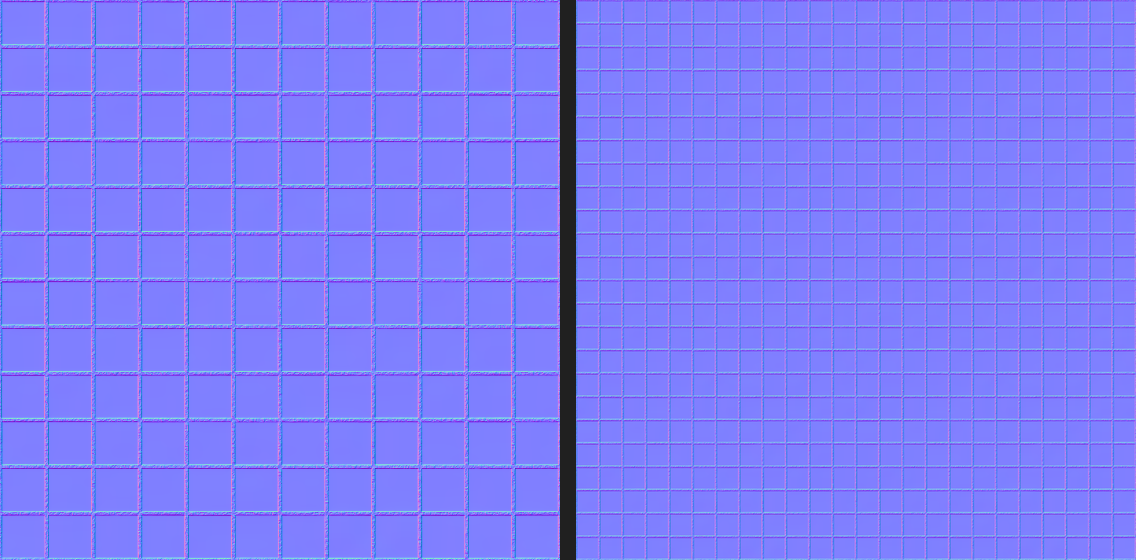
Left, the tile; right, the same tile 2 across and 2 down.
Reproduce this texture map procedurally as a WebGL 1 fragment shader.

```glsl
precision highp float;

uniform vec2 u_resolution;

const float TILES = 12.0;
const float HALF_TILE = 0.462;
const float CORNER = 0.015;
const float RELIEF = 0.024;
const float STEP = 0.008;

vec2 hash22(vec2 p) {
  vec3 q = fract(p.xyx * vec3(0.1031, 0.1030, 0.0973));
  q += dot(q, q.yzx + 33.33);
  return fract((q.xx + q.yz) * q.zy);
}

// Value noise that wraps after a whole number of lattice cells
float wrapNoise(vec2 p, float period) {
  vec2 i = floor(p);
  vec2 f = p - i;
  vec2 w = f * f * f * (f * (f * 6.0 - 15.0) + 10.0);
  float a = hash22(mod(i, period)).x;
  float b = hash22(mod(i + vec2(1.0, 0.0), period)).x;
  float c = hash22(mod(i + vec2(0.0, 1.0), period)).x;
  float d = hash22(mod(i + 1.0, period)).x;
  return mix(mix(a, b, w.x), mix(c, d, w.x), w.y);
}

float scaledNoise(vec2 p, float scale) {
  return wrapNoise(p * scale, TILES * scale) - 0.5;
}

float roundedBox(vec2 p, float halfSize, float radius) {
  vec2 q = abs(p) - halfSize + radius;
  return length(max(q, 0.0)) + min(max(q.x, q.y), 0.0) - radius;
}

// Fine, granular joint surface
float groutHeight(vec2 p) {
  return 0.010 * scaledNoise(p, 17.0) + 0.011 * scaledNoise(p + 3.7, 34.0);
}

// Faint tilt and undulation of the glazed face
float faceHeight(vec2 p, vec2 local, vec2 tilt) {
  return dot(local, tilt) + 0.007 * scaledNoise(p, 1.5);
}

// Surface height, measured in tile widths
float surfaceHeight(vec2 p) {
  vec2 cell = mod(floor(p), TILES);
  vec2 shift = (hash22(cell + 17.0) - 0.5) * 0.006;
  vec2 tilt = (hash22(cell + 41.0) - 0.5) * 0.014;
  float lift = RELIEF * mix(0.85, 1.15, hash22(cell + 73.0).x);
  vec2 local = fract(p) - 0.5 - shift;

  float edge = roundedBox(local, HALF_TILE, CORNER);
  float tile = 1.0 - smoothstep(-0.014, 0.013, edge);
  float pillow = -0.0018 * exp(min(edge, 0.0) / 0.035);
  float face = lift + pillow + faceHeight(p, local, tilt);
  return mix(groutHeight(p), face, tile);
}

// Central differences also soften the bevels
vec2 surfaceSlope(vec2 p, float e) {
  vec2 dx = vec2(e, 0.0);
  vec2 dy = vec2(0.0, e);
  return vec2(surfaceHeight(p + dx) - surfaceHeight(p - dx),
              surfaceHeight(p + dy) - surfaceHeight(p - dy)) / (2.0 * e);
}

// Tangent-space encoding with the green axis pointing down
vec3 encodeNormal(vec2 slope) {
  vec3 normal = normalize(vec3(-slope.x, slope.y, 1.0));
  return normal * 0.5 + 0.5;
}

void main() {
  vec2 p = gl_FragCoord.xy / u_resolution * TILES;
  gl_FragColor = vec4(encodeNormal(surfaceSlope(p, STEP)), 1.0);
}
```
